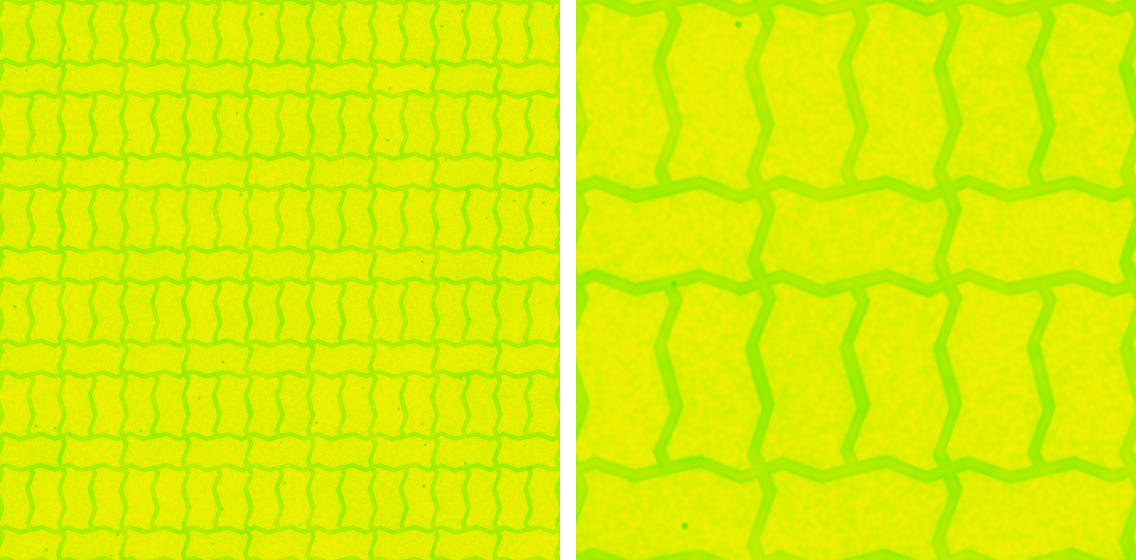
Left, the full canvas; right, a detail of the centre.
Write a WebGL 1 fragment shader that draws this texture.

```glsl
precision highp float;
// Yellow zigzag interlocking pavers in alternating tall and flat rows, with green joints.
uniform vec2 u_resolution;

float hash(vec2 p) {
    return fract(sin(dot(p, vec2(127.1, 311.7))) * 43758.545);
}

vec2 gradient(vec2 cell) {
    float angle = 6.2832 * hash(cell);
    return vec2(cos(angle), sin(angle));
}

float gradientNoise(vec2 p) {
    vec2 i = floor(p), f = fract(p);
    vec2 s = f * f * f * (f * (f * 6.0 - 15.0) + 10.0);
    vec2 e = vec2(0.0, 1.0);
    float low = mix(dot(gradient(i), f), dot(gradient(i + e.yx), f - e.yx), s.x);
    float high = mix(dot(gradient(i + e), f - e), dot(gradient(i + 1.0), f - 1.0), s.x);
    return mix(low, high, s.y);
}

// Sideways offset of a paver's long side, t in 0..2
float longZigzag(float t) {
    float a = abs(t - 1.0);
    return sign(t - 1.0) * min(0.257 * a, max(0.09 - 0.419 * (a - 0.35), 0.41 * (a - 1.0)));
}

// Sideways offset of a paver's short side, t in 0..1
float shortZigzag(float t) {
    float a = abs(t - 0.5);
    return sign(t - 0.5) * max(-0.39 * a, 0.333 * (a - 0.5));
}

void main() {
    // One unit is a paver's width; y runs downward from the top edge
    vec2 uv = gl_FragCoord.xy / u_resolution;
    vec2 p = 18.0 * vec2(uv.x, 1.0 - uv.y);
    float pixel = 18.0 / min(u_resolution.x, u_resolution.y);

    // Slightly uneven laying
    vec2 q = p + 0.035 * vec2(gradientNoise(p * 0.8), gradientNoise(p * 0.8 + 37.0));
    q -= vec2(-0.02, 0.03);

    // Horizontal joints bound a tall row (2 units) and a flat row (1 unit)
    float y = q.y + 0.88 * longZigzag(mod(q.x, 2.0));
    float rowY = mod(y, 3.0);
    float isFlat = step(2.0, rowY);
    float acrossJoint = min(min(rowY, 3.0 - rowY), abs(rowY - 2.0));

    // Vertical joints: every unit in tall rows, every second unit in flat rows
    float spacing = 1.0 + isFlat;
    float x = q.x - (isFlat > 0.5 ? shortZigzag(rowY - 2.0) : longZigzag(rowY));
    float downJoint = abs(mod(x + 0.5 * spacing, spacing) - 0.5 * spacing);
    float d = 0.95 * min(acrossJoint, downJoint);
    vec2 paver = vec2(floor(x / spacing), floor(y / 3.0) * 2.0 + isFlat);

    // Grain and mottling
    float grain = gradientNoise(p * 14.0);
    float speckle = gradientNoise(p * 6.0 + 11.0);
    float mottle = gradientNoise(p * 1.3 + 5.0);
    float patches = gradientNoise(p * 0.35 + 71.0);

    // Paver face: red falls where the surface turns greener
    float faceRed = 0.895 + 0.09 * grain + 0.07 * speckle + 0.03 * mottle + 0.03 * patches;
    faceRed += 0.025 * (hash(paver) - 0.5) - 0.05 * exp(-12.0 * max(d - 0.05, 0.0));
    vec3 face = vec3(min(faceRed, 0.93), 0.94, 0.0);

    // Joint: paler middle, darker rims, greener in places
    float rim = smoothstep(0.015, 0.05, d);
    float jointRed = 0.69 - 0.05 * rim + 0.08 * speckle + 0.1 * mottle + 0.08 * patches;
    vec3 joint = vec3(jointRed, 0.93, 0.0);

    float blur = max(0.02, 0.7 * pixel);
    float jointMask = 1.0 - smoothstep(0.068 - blur, 0.068 + blur, d);
    vec3 color = mix(face, joint, jointMask);

    // Sparse green pores
    vec2 cell = floor(p * 1.5);
    vec2 center = 0.2 + 0.6 * vec2(hash(cell + 3.0), hash(cell + 9.0));
    float radius = 0.02 + 0.025 * hash(cell + 21.0);
    float pore = 1.0 - smoothstep(radius - 0.02, radius + pixel, length(fract(p * 1.5) - center) / 1.5);
    color = mix(color, vec3(0.4, 0.86, 0.0), 0.7 * pore * step(0.93, hash(cell + 15.0)));

    gl_FragColor = vec4(color, 1.0);
}
```
